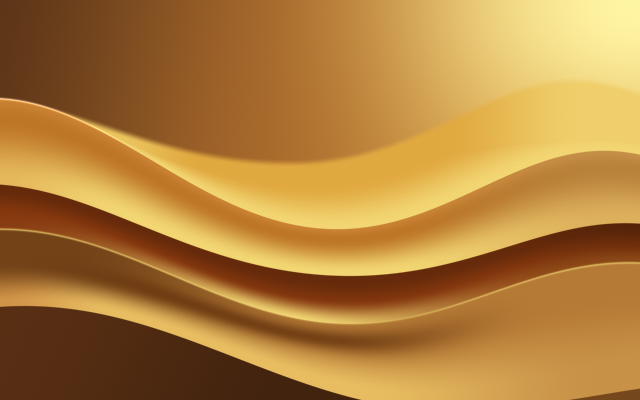
This background is drawn by a WebGL 1 fragment shader. Its source:

```glsl
precision highp float;
// Flowing golden ribbons under a warm glow from the upper right.
// Each ribbon edge is a pair of cosine arcs joined at a trough; ribbons are
// painted back to front and shaded by their relative depth below the edge.

uniform vec2 u_resolution;

#define PI 3.14159265
#define SOFT_EDGE 0.011
#define RIM_WIDTH 0.0028
#define GRAIN 0.012
#define GLOW_POS vec2(1.0, 0.99)
#define PALE_GOLD vec3(0.95, 0.84, 0.45)
#define GOLD vec3(0.88, 0.66, 0.25)
#define AMBER vec3(0.74, 0.46, 0.15)
#define RUST vec3(0.48, 0.20, 0.05)
#define UMBER vec3(0.32, 0.17, 0.07)

// Height of an edge through crest, trough and crest; skew flattens the trough.
float wave(float x, vec2 crestL, vec2 trough, vec2 crestR, float skew) {
  vec2 crest = x < trough.x ? crestL : crestR;
  float t = (x - trough.x) / (crest.x - trough.x);
  t -= skew * sin(PI * t);
  return mix(trough.y, crest.y, 0.5 - 0.5 * cos(PI * t));
}

// Position between two edges: 0 at the upper, 1 at the lower.
float depth(float y, float top, float bottom) {
  return clamp((top - y) / max(top - bottom, 0.01), 0.0, 1.0);
}

float bell(float d, float width) {
  return exp(-d * d / (width * width));
}

// Coverage of everything below an edge.
float below(float y, float edge, float blur) {
  return smoothstep(-blur, blur, edge - y);
}

vec3 backdrop(vec2 p) {
  vec3 c = mix(vec3(0.35, 0.20, 0.09), vec3(0.67, 0.42, 0.17),
               smoothstep(-0.1, 0.52, p.x + 0.12 * (0.8 - p.y)));
  c = mix(c, vec3(0.85, 0.64, 0.29), smoothstep(0.4, 0.85, p.x));
  float glow = bell(length((p - GLOW_POS) * vec2(1.0, 0.9)), 0.31);
  return mix(c, vec3(1.0, 0.96, 0.64), glow);
}

void main() {
  vec2 p = gl_FragCoord.xy / u_resolution;
  float x = p.x;
  float y = p.y;
  float px = 0.8 / u_resolution.y;

  // Edges from back to front
  float veil = wave(x, vec2(-0.039, 0.752), vec2(0.456, 0.592), vec2(0.898, 0.798), 0.05);
  float amber = wave(x, vec2(-0.013, 0.754), vec2(0.527, 0.427), vec2(0.944, 0.623), 0.02);
  float rust = wave(x, vec2(-0.026, 0.540), vec2(0.547, 0.310), vec2(0.977, 0.442), 0.04);
  float bronze = wave(x, vec2(0.0, 0.427), vec2(0.549, 0.190), vec2(0.983, 0.343), 0.0);
  float shade = wave(x, vec2(0.039, 0.235), vec2(0.703, -0.027), vec2(1.172, 0.052), 0.0);

  vec3 color = backdrop(p);

  // Bright veil with a soft upper edge
  float v = depth(y, veil, amber);
  float light = max(smoothstep(0.35, 1.0, v), 0.85 * smoothstep(0.68, 0.92, x));
  light = max(light, 0.6 * smoothstep(0.32, 0.18, x));
  color = mix(color, mix(GOLD, PALE_GOLD, light), below(y, veil, SOFT_EDGE));

  // Amber ribbon, brightest along its lower middle
  v = depth(y, amber, rust);
  float right = smoothstep(0.6, 0.95, x);
  vec3 low = mix(PALE_GOLD, vec3(0.87, 0.69, 0.36), right);
  low = mix(low, vec3(0.90, 0.72, 0.36), smoothstep(0.2, 0.0, x));
  vec3 layer = mix(mix(AMBER, vec3(0.72, 0.51, 0.23), right), low, smoothstep(0.22, 0.95, v));
  layer += 0.05 * bell(v, 0.12);
  color = mix(color, layer, below(y, amber, px));
  color += 0.35 * bell(y - amber, RIM_WIDTH) * smoothstep(0.24, 0.05, x);

  // Rust ribbon with light gathering at its base
  v = depth(y, rust, bronze);
  layer = mix(RUST * 0.83, RUST * 1.08, smoothstep(0.1, 0.65, v));
  layer *= 1.0 - 0.15 * smoothstep(0.75, 1.0, x);
  light = smoothstep(0.5, 1.02, v) * bell(x - 0.46, 0.25);
  layer = mix(layer, PALE_GOLD, light);
  layer = mix(layer, AMBER, 0.35 * smoothstep(0.5, 1.0, v) * smoothstep(0.7, 1.0, x));
  color = mix(color, layer, below(y, rust, px));

  // Bronze ribbon with a dark fold that fades to the right
  v = depth(y, bronze, shade);
  float fold = mix(0.44, 0.24, smoothstep(0.1, 0.55, x));
  vec3 top = mix(vec3(0.45, 0.26, 0.09), vec3(0.71, 0.48, 0.21), smoothstep(0.1, 0.55, x));
  low = mix(vec3(0.91, 0.74, 0.38), vec3(0.78, 0.57, 0.28), smoothstep(0.55, 0.95, x));
  low = mix(low, vec3(0.82, 0.58, 0.28), smoothstep(0.18, 0.0, x));
  layer = mix(top, low, smoothstep(fold, mix(0.95, 0.8, x), v));
  float crease = bell(v - fold, 0.15) * smoothstep(0.02, 0.25, x) * smoothstep(0.85, 0.5, x);
  layer = mix(layer, vec3(0.43, 0.23, 0.07), 0.9 * crease);
  color = mix(color, layer, below(y, bronze, px));
  light = bell(y - bronze, RIM_WIDTH) * (1.0 - 0.6 * bell(x - 0.55, 0.15));
  color = mix(color, PALE_GOLD, 0.65 * light);

  // Umber foreground
  layer = UMBER * mix(1.08, 0.8, smoothstep(0.0, 0.55, x + 0.3 * (0.2 - y)));
  layer = mix(layer, vec3(0.46, 0.28, 0.11), smoothstep(0.7, 0.95, x));
  color = mix(color, layer, below(y, shade, px));

  // Faint woven grain
  color *= 1.0 + GRAIN * sin(y * 690.0) * sin(x * 880.0 + 2.0 * sin(y * 90.0));
  gl_FragColor = vec4(clamp(color, 0.0, 1.0), 1.0);
}
```
